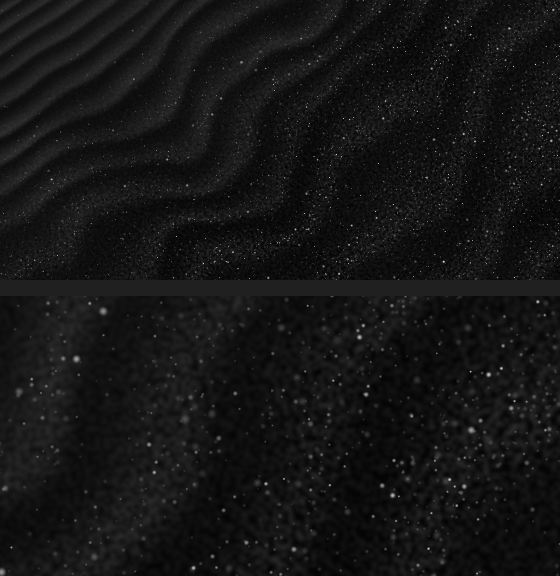
Top: the whole. Bottom: its middle third, enlarged.
Give the GLSL for this texture, as a Shadertoy shader.

```glsl
// Dark volcanic sand: diagonal wind ripples, fine grain and scattered glints.

const float TROUGH_TONE = 0.046;    // darkest sand between ripples
const float CREST_GAIN = 0.088;     // light added on the ripple crests
const float HAZE_GAIN = 0.022;      // soft lift toward the far upper left
const float GRAIN_GAIN = 0.085;     // contrast of the fine sand grain
const float GRAIN_SCALE = 118.0;    // grains per canvas height
const float RIPPLE_COUNT = 8.6;     // growth rate of the ripple phase
const float RIPPLE_START = 0.40;    // smaller packs the far ripples tighter
const float BEND_AMOUNT = 0.17;     // large meanders of the crests
const float GLINT_SCALE = 46.0;     // cells per height, coarsest glints
const int GLINT_LAYERS = 3;
const vec3 SAND_TINT = vec3(1.0, 1.0, 1.0);

float hash(vec2 p) {
    vec3 q = fract(vec3(p.xyx) * 0.1031);
    q += dot(q, q.yzx + 33.33);
    return fract((q.x + q.y) * q.z);
}

vec2 gradientAt(vec2 cell) {
    float angle = 6.2832 * hash(cell);
    return vec2(cos(angle), sin(angle));
}

float gradientNoise(vec2 p) {
    vec2 i = floor(p), f = fract(p);
    vec2 u = f * f * f * (f * (f * 6.0 - 15.0) + 10.0);
    vec2 e = vec2(0.0, 1.0);
    float low = mix(dot(gradientAt(i), f),
                    dot(gradientAt(i + e.yx), f - e.yx), u.x);
    float high = mix(dot(gradientAt(i + e.xy), f - e.xy),
                     dot(gradientAt(i + e.yy), f - e.yy), u.x);
    return mix(low, high, u.y);
}

mat2 rotation(float angle) {
    float c = cos(angle), s = sin(angle);
    return mat2(c, s, -s, c);
}

// Distance across the ripples, growing from upper left to lower right
float acrossRipples(vec2 p) {
    float d = p.x * (0.52 + 0.08 * p.x) + (1.0 - p.y) * (0.8 - 0.15 * p.x);
    float along = dot(p, vec2(0.8, 0.6));
    float reach = smoothstep(-0.1, 0.9, d);
    d += BEND_AMOUNT * reach * gradientNoise(p * 2.1 + 17.0);
    d += 0.055 * reach * gradientNoise(p * 4.7 + 5.0);
    d += 0.018 * reach * sin(along * 10.0 - d * 5.0);
    return max(d, -0.2);
}

// Long windward rise, then a short lee drop
float rippleProfile(float phase, float nearness) {
    float f = fract(phase);
    float rise = smoothstep(0.05, 0.78, f);
    float fall = 1.0 - smoothstep(mix(0.74, 0.62, nearness), 1.0, f);
    return rise * fall * 1.25;
}

// Bright grains, one candidate per jittered cell in each layer
float glints(vec2 p, float density) {
    float light = 0.0;
    for (int i = 0; i < GLINT_LAYERS; i++) {
        float layer = float(i);
        vec2 q = rotation(0.5 + layer) * p * GLINT_SCALE * (1.0 + 0.6 * layer);
        q += 40.0 + 71.0 * layer;
        vec2 cell = floor(q);
        vec2 center = 0.35 + 0.3 * vec2(hash(cell + 3.1), hash(cell + 8.7));
        float radius = mix(0.18, 0.34, hash(cell + 21.3));
        float spot = 1.0 - smoothstep(0.0, radius, length(q - cell - center));
        float sparkle = 0.14 + 0.6 * pow(hash(cell + 13.9), 5.0);
        light += spot * sparkle * step(hash(cell), density);
    }
    return light;
}

void mainImage(out vec4 fragColor, in vec2 fragCoord) {
    vec2 p = fragCoord / iResolution.y;

    // Ripples widen and fade toward the near, lower right side
    float d = acrossRipples(p);
    float nearness = smoothstep(0.15, 1.3, d);
    float phase = RIPPLE_COUNT * log(1.0 + d / RIPPLE_START);
    float crest = rippleProfile(phase, nearness);
    float patches = 0.85 + 0.7 * gradientNoise(p * 3.0 + 31.0);
    float relief = crest * patches * mix(1.0, 0.42, nearness);

    float tone = TROUGH_TONE + CREST_GAIN * relief;
    tone += HAZE_GAIN * (1.0 - smoothstep(0.0, 1.2, d));
    tone += 0.022 * gradientNoise(p * 2.4 + 9.0);

    // Fine grain in two sizes, sharper where the sand is near
    float grain = gradientNoise(rotation(0.6) * p * GRAIN_SCALE + 50.0)
                + 0.7 * gradientNoise(rotation(1.3) * p * GRAIN_SCALE * 0.6 + 90.0);
    tone += GRAIN_GAIN * grain * mix(0.2, 0.9, nearness) * (0.65 + 0.6 * crest);

    // Glints gather on the crests and in the foreground
    float density = mix(0.015, 0.20, nearness) * (0.5 + crest);
    tone += glints(p, density) * mix(0.5, 1.0, nearness);

    fragColor = vec4(SAND_TINT * clamp(tone, 0.018, 1.0), 1.0);
}
```
